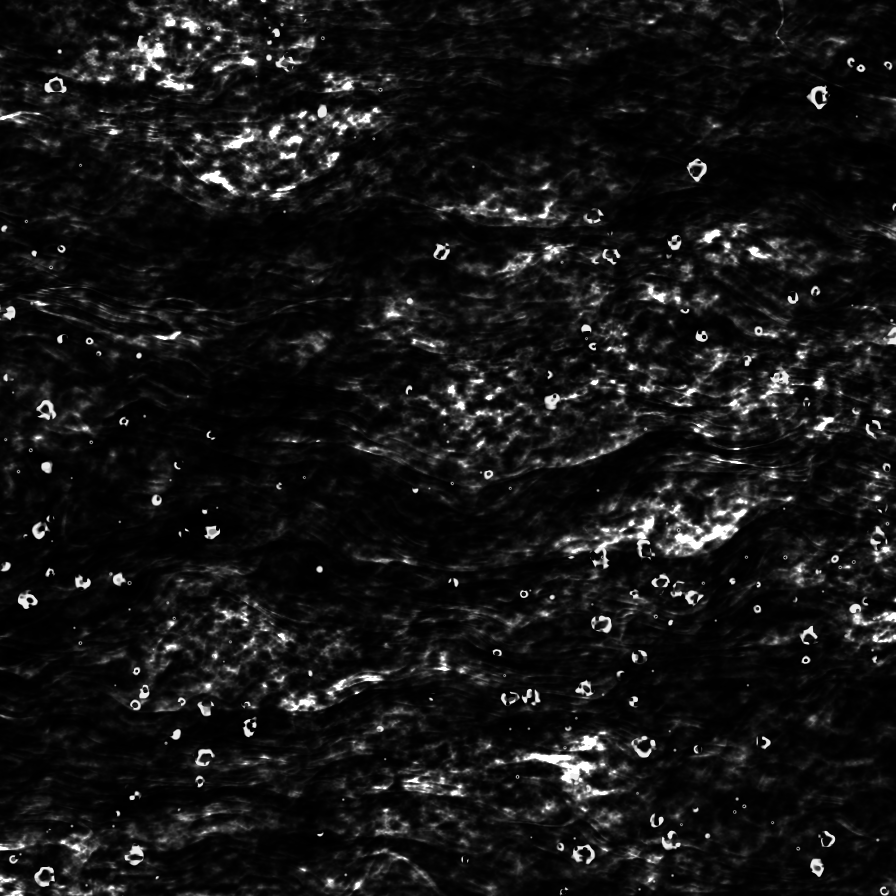
A WebGL 2 fragment shader for this texture map:

```glsl
#version 300 es
precision highp float;
// Dark wet rock face: layered ledges, gritty glints, thin veins and lichen rings.

uniform vec2 u_resolution;
out vec4 fragColor;

float hash(vec2 p) {
    vec3 q = fract(p.xyx * 0.1031);
    q += dot(q, q.yzx + 33.33);
    return fract((q.x + q.y) * q.z);
}

// Smooth value noise in -1..1
float noise(vec2 p) {
    vec2 cell = floor(p);
    vec2 t = fract(p);
    t = t * t * (3.0 - 2.0 * t);
    float low = mix(hash(cell), hash(cell + vec2(1, 0)), t.x);
    float high = mix(hash(cell + vec2(0, 1)), hash(cell + vec2(1, 1)), t.x);
    return 2.0 * mix(low, high, t.y) - 1.0;
}

float fbm(vec2 p, int octaves) {
    float sum = 0.0;
    float amplitude = 1.0;
    for (int i = 0; i < octaves; i++) {
        sum += amplitude * noise(p);
        p = mat2(1.96, 0.2, -0.2, 1.96) * p + 17.3;
        amplitude *= 0.5;
    }
    return sum;
}

// Rock height with sharp crests
float ridgeHeight(vec2 p) {
    float height = 0.0;
    float amplitude = 1.0;
    for (int i = 0; i < 5; i++) {
        height -= amplitude * abs(noise(p));
        p = mat2(1.95, 0.25, -0.25, 1.95) * p + 9.7;
        amplitude *= 0.5;
    }
    return height;
}

// Positive on slopes that face the light
float litSlope(vec2 p, vec2 lightStep) {
    return (ridgeHeight(p) - ridgeHeight(p + lightStep)) / length(lightStep);
}

// Thin line along the zero level of a noise field
float vein(vec2 p, float width) {
    return 1.0 - smoothstep(0.2 * width, width, abs(fbm(p, 4)));
}

// Scattered round spots; the larger ones are hollow. Radii are in cells.
float spots(vec2 p, float scale, float density, vec2 radii, float seed) {
    vec2 q = p * scale;
    vec2 home = floor(q);
    float wobble = 0.4 * noise(p * 140.0 + seed);
    float soft = 0.0012 * scale;
    float cover = 0.0;
    for (int y = -1; y <= 1; y++) {
        for (int x = -1; x <= 1; x++) {
            vec2 cell = home + vec2(x, y);
            vec2 key = cell + seed;
            float cluster = smoothstep(-0.1, 0.6, noise(cell / scale * 6.0 + 4.0));
            float present = step(hash(key + 71.0), density * (0.15 + cluster));
            vec2 center = cell + vec2(hash(key + 13.0), hash(key + 37.0));
            float size = hash(key + 53.0);
            float radius = mix(radii.x, radii.y, size);
            float dist = length(q - center) + wobble * radius;
            float disc = 1.0 - smoothstep(radius - soft, radius + soft, dist);
            float hole = 1.0 - smoothstep(0.25 * radius, 0.6 * radius, dist);
            cover = max(cover, present * disc * (1.0 - hole * smoothstep(0.3, 0.6, size)));
        }
    }
    return cover;
}

void main() {
    vec2 uv = gl_FragCoord.xy / u_resolution.y;

    // Bend the strata
    vec2 bend = vec2(fbm(uv * 5.0 + 3.0, 3), fbm(uv * vec2(4.0, 5.0) + 41.0, 4));
    vec2 rock = uv + bend * vec2(0.03, 0.035);

    // Layers of log brightness
    float patches = fbm(rock * vec2(4.0, 7.0) + 8.0, 4);
    float ledges = litSlope(rock * vec2(5.0, 11.0), vec2(-0.012, 0.03));
    float rough = fbm(rock * vec2(22.0, 42.0) + 5.0, 3);
    float grain = fbm(uv * vec2(95.0, 115.0), 3);
    float gritty = 0.9 + 0.6 * smoothstep(0.0, 0.8, patches);
    float glint = 0.9 * patches + 0.36 * ledges + 0.75 * rough + gritty * grain;

    // Veins that come and go
    float veinMask = smoothstep(0.0, 0.5, noise(rock * vec2(6.0, 9.0) + 23.0));
    glint += 1.3 * veinMask * vein(rock * vec2(3.0, 8.0) + 60.0, 0.06);

    float shade = exp(-3.5 + 1.35 * glint);

    // Lichen and mineral specks
    float lichen = spots(uv, 24.0, 0.2, vec2(0.12, 0.27), 5.0);
    lichen = max(lichen, spots(uv, 40.0, 0.09, vec2(0.1, 0.22), 140.0));
    float crumbs = smoothstep(-0.45, 0.1, noise(uv * 210.0 + 90.0));
    float specks = spots(uv, 70.0, 0.05, vec2(0.06, 0.13), 260.0);
    shade = mix(shade, 0.92, max(lichen * crumbs, 0.8 * specks));

    fragColor = vec4(vec3(clamp(shade, 0.0, 1.0)), 1.0);
}
```
